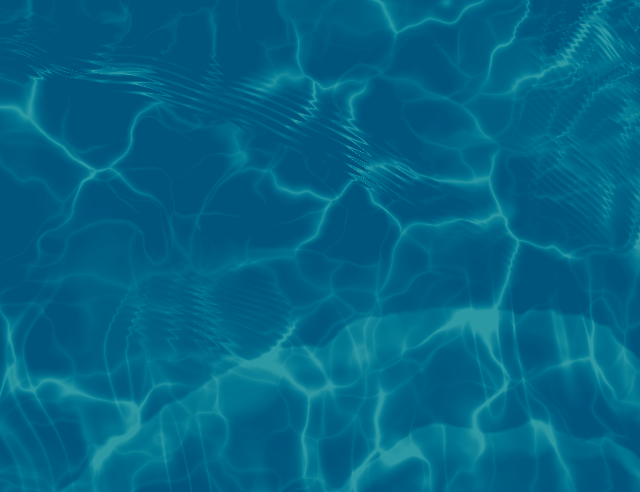
Give the GLSL for this texture, as a WebGL 1 fragment shader.

```glsl
precision highp float;
// Sunlit pool water: a web of caustic light, fine surface ripples and pale folded ribbons.

uniform vec2 u_resolution;

// Colours
const vec3 DEEP = vec3(0.0, 0.333, 0.49);
const vec3 TEAL = vec3(0.0, 0.48, 0.58);
const vec3 PALE = vec3(0.2, 0.62, 0.65);

// Sizes are in canvas heights, strengths in tone units
const float WEB_SCALE = 5.0;
const float WARP = 0.15;
const float LINE_GAIN = 1.1;
const float GLOW_GAIN = 0.5;
const float CLOUD_GAIN = 0.42;
const float RIBBON_GAIN = 0.62;
const float STREAK_GAIN = 0.5;
const float WISP_GAIN = 0.4;
const float RIPPLE_LENGTH = 0.018;
const float RIPPLE_SHIFT = 0.028;
const float CONTRAST = 1.3;
const float DARKEN = 0.37;
const float TAU = 6.2831853;

float hash(vec2 p) {
  vec3 q = fract(p.xyx * 0.1031);
  q += dot(q, q.yzx + 33.33);
  return fract((q.x + q.y) * q.z);
}

vec2 hash2(vec2 p) {
  return vec2(hash(p), hash(p + 71.7));
}

float noise(vec2 p) {
  vec2 i = floor(p), f = fract(p);
  f = f * f * f * (f * (f * 6.0 - 15.0) + 10.0);
  return mix(mix(hash(i), hash(i + vec2(1, 0)), f.x),
             mix(hash(i + vec2(0, 1)), hash(i + vec2(1, 1)), f.x), f.y);
}

float fbm(vec2 p) {
  float sum = 0.0, gain = 0.5;
  for (int i = 0; i < 4; i++) {
    sum += gain * noise(p);
    p = mat2(0.8, 0.6, -0.6, 0.8) * p * 2.03 + 17.3;
    gain *= 0.5;
  }
  return sum / 0.9375;
}

// Bright threads where the noise crosses its middle value
float threads(vec2 p, float sharpness) {
  return pow(1.0 - abs(2.0 * noise(p) - 1.0), sharpness);
}

vec2 warp(vec2 p) {
  vec2 coarse = vec2(fbm(p * 3.7 + 5.1), fbm(p * 3.7 + 41.3)) - 0.5;
  vec2 fine = vec2(noise(p * 19.0 + 13.7), noise(p * 19.0 + 67.9)) - 0.5;
  return p + WARP * (1.6 * coarse + 0.12 * fine);
}

// Bright cell borders; each cell also glows inward by its own amount
float web(vec2 p) {
  vec2 cell = floor(p), nearest = cell;
  float d1 = 8.0, d2 = 8.0;
  for (int y = -1; y <= 1; y++) {
    for (int x = -1; x <= 1; x++) {
      vec2 id = cell + vec2(x, y);
      float d = length(id + 0.1 + 0.8 * hash2(id) - p);
      if (d < d1) {
        d2 = d1;
        d1 = d;
        nearest = id;
      } else {
        d2 = min(d2, d);
      }
    }
  }
  float border = d2 - d1;
  float width = mix(0.03, 0.13, noise(p * 2.0 + 9.0));
  float strength = mix(0.25, 1.0, smoothstep(0.2, 0.7, noise(p * 1.4 + 31.0)));
  float glow = hash(nearest + 5.5) * exp(-4.5 * border);
  return strength * (LINE_GAIN * exp(-border / width) + GLOW_GAIN * glow);
}

// Arched sheet of light with a crisp upper rim and a ragged lower side
float ribbon(vec2 p, vec2 apex, float bend, float thickness) {
  float dx = p.x - apex.x;
  float h = p.y - apex.y + bend * dx * dx + 0.13 * (fbm(p * 6.0) - 0.5);
  h /= sqrt(1.0 + 4.0 * bend * bend * dx * dx);
  thickness *= 0.5 + noise(p * 3.0 + 22.0) + 0.5 * noise(p * vec2(24.0, 6.0));
  float sheet = smoothstep(-thickness, -0.5 * thickness, h) * (1.0 - smoothstep(-0.003, 0.01, h));
  return sheet + 0.35 * noise(p * 9.0) * exp(-abs(h) / 0.008);
}

void main() {
  vec2 p = gl_FragCoord.xy / u_resolution.y;

  // Ripples: a long sloping band, a faint patch below it and a choppy corner
  float h = p.y - 0.85 + 0.08 * p.x + 0.3 * p.x * p.x;
  float band = smoothstep(-0.012, 0.012, h) * (1.0 - smoothstep(0.04, 0.15, h));
  band *= 1.0 - smoothstep(0.8, 1.1, p.x);
  float patchArea = 0.5 * (1.0 - smoothstep(0.04, 0.19, length((p - vec2(0.42, 0.35)) * vec2(0.8, 1.3))));
  float choppy = smoothstep(1.0, 1.2, p.x) * smoothstep(0.45, 0.65, p.y);
  float phase = h / RIPPLE_LENGTH + 3.0 * noise(p * vec2(6.0, 9.0));
  float wave = sin(TAU * phase);
  float ripple = max(max(band, patchArea), 0.35 * choppy) * (0.4 + 0.6 * noise(p * 8.0 + 80.0));
  vec2 bent = p + RIPPLE_SHIFT * ripple * wave * vec2(1.0, 0.3);

  // Caustic webs, stretched taller toward the bottom
  vec2 w = warp(bent);
  vec2 q = vec2(w.x * WEB_SCALE, 3.8 * w.y + 1.1 * w.y * w.y);
  float tone = 0.03 + CLOUD_GAIN * smoothstep(0.32, 0.72, fbm(bent * 3.0 + 7.0));
  tone += web(q + 3.0) + 0.3 * web(q * 1.8 + 43.0);
  tone += 0.6 * choppy * web(w * vec2(11.0, 15.0) + 90.0);
  tone += WISP_GAIN * threads(w * vec2(8.0, 11.0) + 20.0, 9.0) * noise(p * 4.0 + 60.0);

  // Ribbons, hanging filaments and ripple glints
  float fold = ribbon(bent, vec2(0.9, 0.38), 0.6, 0.075) + ribbon(bent, vec2(1.05, 0.15), 1.0, 0.055);
  float x = bent.x + 0.2 * bent.y + 0.15 * noise(bent * 4.0 + 3.0);
  float hanging = threads(vec2(x * 23.0, bent.y * 3.0), 6.0) * 1.6 * noise(bent * 5.0 + 50.0);
  tone += RIBBON_GAIN * fold * (0.4 + 0.5 * hanging + 0.6 * fbm(bent * 13.0));
  tone += STREAK_GAIN * hanging * (1.0 - smoothstep(0.3, 0.5, p.y));
  tone += ripple * (0.12 * wave + 0.65 * pow(0.5 + 0.5 * wave, 3.0) * smoothstep(0.4, 0.8, noise(p * vec2(9.0, 5.0) + 15.0)));

  tone = CONTRAST * tone - DARKEN;
  vec3 colour = mix(DEEP, TEAL, clamp(tone, 0.0, 1.0));
  colour = mix(colour, PALE, 0.85 * smoothstep(0.85, 1.9, tone));
  gl_FragColor = vec4(colour, 1.0);
}
```
